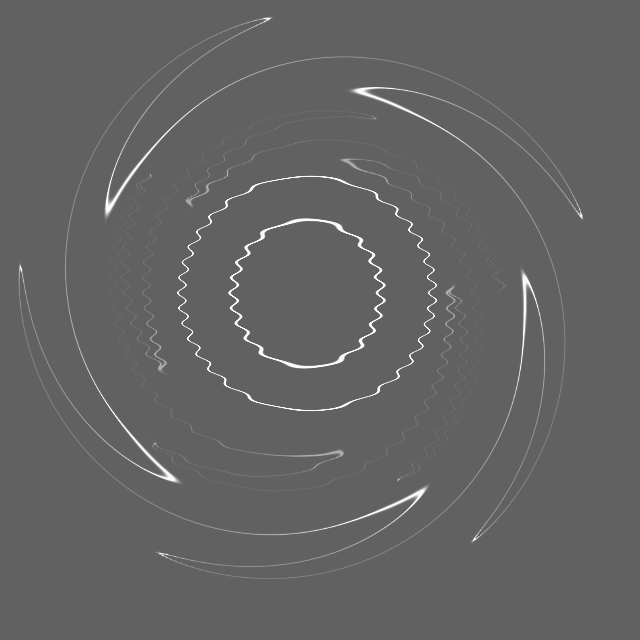
A WebGL 2 fragment shader for this background:

```glsl
#version 300 es
precision highp float;
// Luminous contour lines on flat grey: two rippled rings inside two closed
// five-lobed curves. Each curve is the zero line of a radial field whose lobes
// are twisted by radius, so they fold over into sharp crescents.

uniform vec2 u_resolution;
out vec4 fragColor;

const vec3 GREY = vec3(0.38);
const vec3 LIGHT = vec3(0.98);

// Rings
const vec2 RING_CENTER = vec2(0.4800, 0.5415);
const vec2 SMALL_RADII = vec2(0.1152, 0.1152);
const vec2 LARGE_RADII = vec2(0.1960, 0.1830);
const float SMALL_WIDTH = 0.0021;
const float LARGE_WIDTH = 0.0011;

// Horizontal ripple that runs up the canvas
const float RIPPLE_PERIOD = 0.0242;
const float RIPPLE_CREST = 0.5303;
const float RIPPLE_SHIFT = 0.0061;

// Folded curves
const float LOBES = 5.0;
const float TIP_LEAD = 0.13;
const vec2 MID_CENTER = vec2(0.4700, 0.5222);
const vec2 OUTER_CENTER = vec2(0.4792, 0.5240);
const float MID_WIDTH = 0.0013;
const float OUTER_WIDTH = 0.0023;
const float MID_STRENGTH = 0.5;
const float TAPER = 1.3;

// Line coverage; widths below a pixel fade instead of breaking up.
// A higher sharpness flattens the top and steepens the edge.
float softLine(float field, float width, float sharpness) {
    float pixel = length(vec2(dFdx(field), dFdy(field)));
    float drawn = max(width, 0.6 * pixel);
    float falloff = exp(-pow(abs(field) / drawn, sharpness));
    return min(1.0, 1.2 * width / drawn * falloff);
}

float ringLine(vec2 p, vec2 radii, float width) {
    return softLine((length(p / radii) - 1.0) * radii.y, width, 4.0);
}

// Lobed curve from radius inner to inner + depth, wound up by twist;
// wobble spreads the lobes unevenly around the centre
float foldedLine(vec2 p, float inner, float depth, float twist,
                 float tipAngle, float wobble, float wobbleAngle, float width) {
    float rise = length(p) - inner;
    float angle = atan(p.y, p.x) + twist * rise + TIP_LEAD;
    float phase = angle - tipAngle - wobble * cos(angle - wobbleAngle);
    float lobe = sin(0.5 * LOBES * phase);
    lobe *= lobe;
    float taper = exp(-TAPER * clamp(rise / depth, 0.0, 1.0));
    return softLine(rise - depth * lobe * lobe, width * taper, 2.0);
}

void main() {
    float side = min(u_resolution.x, u_resolution.y);
    vec2 uv = (gl_FragCoord.xy - 0.5 * u_resolution) / side + 0.5;

    // Rippled copy of the plane for the inner shapes
    float ripple = cos(6.2831853 * (uv.y - RIPPLE_CREST) / RIPPLE_PERIOD);
    vec2 rippled = uv - vec2(RIPPLE_SHIFT * ripple, 0.0);

    float smallRing = ringLine(rippled - RING_CENTER, SMALL_RADII, SMALL_WIDTH);
    float largeRing = ringLine(rippled - RING_CENTER, LARGE_RADII, LARGE_WIDTH);
    float midCurve = foldedLine(rippled - MID_CENTER, 0.2344, 0.0807, 20.4,
                                -0.04, 0.157, 0.49, MID_WIDTH);
    float outerCurve = foldedLine(uv - OUTER_CENTER, 0.3411, 0.1107, 13.8,
                                  0.18, 0.108, 4.42, OUTER_WIDTH);

    float glow = max(max(smallRing, largeRing),
                     max(MID_STRENGTH * midCurve, outerCurve));
    fragColor = vec4(mix(GREY, LIGHT, glow), 1.0);
}
```
